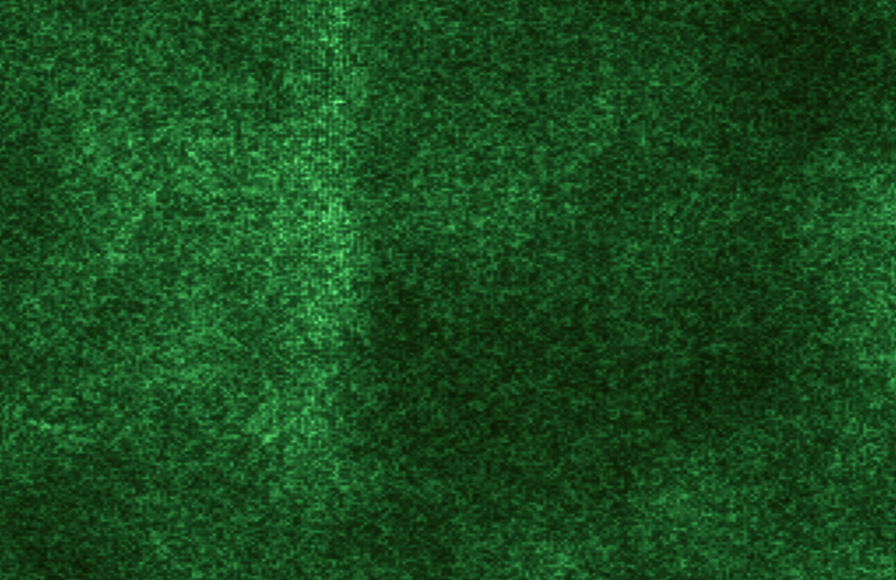
Give the GLSL for this texture, as a Shadertoy shader.

```glsl
// Crushed green velvet: fine woven pile under soft, uneven patches of sheen.
// Broad light and fine grain are summed as log brightness, which keeps
// the highlights rare, and the sum is then tinted through a green ramp.

float hash(vec2 cell) {
    vec3 q = fract(vec3(cell.xyx) * 0.1031);
    q += dot(q, q.yzx + 33.33);
    return fract((q.x + q.y) * q.z);
}

// Smooth value noise centred on zero
float noise(vec2 p) {
    vec2 cell = floor(p);
    vec2 f = fract(p);
    f = f * f * (3.0 - 2.0 * f);
    float low = mix(hash(cell), hash(cell + vec2(1.0, 0.0)), f.x);
    float high = mix(hash(cell + vec2(0.0, 1.0)), hash(cell + vec2(1.0)), f.x);
    return mix(low, high, f.y) - 0.5;
}

float fbm(vec2 p, int octaves) {
    float sum = 0.0;
    float amplitude = 1.0;
    for (int i = 0; i < octaves; i++) {
        sum += amplitude * noise(p);
        p = mat2(1.6, 1.2, -1.2, 1.6) * p + 17.3;
        amplitude *= 0.55;
    }
    return sum;
}

// Soft elliptical patch of light or shade
float patchAt(vec2 p, vec2 centre, vec2 radius) {
    vec2 d = (p - centre) / radius;
    return exp(-dot(d, d));
}

// Vertical band of brushed pile, sharper on its right side, fading downward
float brushedBand(vec2 p, float centre) {
    float d = p.x - centre - 0.04 * noise(vec2(3.0, p.y * 7.0));
    float width = d > 0.0 ? 0.055 : 0.085;
    return exp(-d * d / (width * width)) * mix(0.25, 1.0, smoothstep(0.1, 0.95, p.y));
}

// Thin broken ridge between two points
float crease(vec2 p, vec2 a, vec2 b, float width) {
    p.y += 0.03 * noise(p * 22.0);
    vec2 along = b - a;
    float t = clamp(dot(p - a, along) / dot(along, along), 0.0, 1.0);
    float d = length(p - a - along * t) / width;
    return exp(-d * d) * smoothstep(-0.25, 0.25, noise(p * 45.0));
}

// Large-scale sheen, with patch outlines bent by noise
float sheen(vec2 p) {
    vec2 bend = vec2(fbm(p * 5.0, 3), fbm(p * 5.0 + 40.0, 3));
    vec2 q = p + 0.12 * bend;
    float light = 0.20 * patchAt(q, vec2(0.30, 0.52), vec2(0.35, 0.40));
    light += 0.32 * patchAt(q, vec2(1.52, 0.42), vec2(0.13, 0.35));
    light += 0.20 * patchAt(q, vec2(0.52, 0.22), vec2(0.12, 0.13));
    light += 0.22 * patchAt(q, vec2(1.15, 0.12), vec2(0.14, 0.08));
    light += 0.16 * patchAt(q, vec2(0.84, 0.72), vec2(0.13, 0.22));
    light -= 0.24 * patchAt(q, vec2(0.78, 0.35), vec2(0.16, 0.25));
    light -= 0.32 * patchAt(q, vec2(1.22, 0.32), vec2(0.20, 0.15));
    light -= 0.32 * patchAt(q, vec2(0.10, 0.06), vec2(0.24, 0.13));
    light -= 0.24 * patchAt(q, vec2(1.40, 0.92), vec2(0.25, 0.14));
    float clouds = 0.40 * fbm(p * vec2(5.5, 4.5) + 0.5 * bend + 9.0, 5);
    return light + clouds;
}

// Fine pile: tuft clumps plus fibres slightly wider than tall
float pile(vec2 p) {
    float fibres = 0.85 * noise(p * vec2(165.0, 205.0));
    float tufts = 0.60 * noise(p * vec2(95.0, 125.0) + 31.0);
    float clumps = 0.25 * noise(p * 45.0 + 71.0);
    return fibres + tufts + clumps;
}

// Rows and columns of stitches in the backing
float weave(vec2 p, float pitch) {
    p += 0.006 * vec2(noise(p * 30.0), noise(p * 30.0 + 11.0));
    vec2 wave = cos(6.2832 * p / pitch);
    return 0.6 * wave.x + 0.4 * wave.y;
}

// Green ramp from forest shadow to pale emerald
vec3 velvetTint(float green) {
    float red = 0.03 + 0.12 * green + 0.32 * green * green;
    float blue = max(0.56 * green - 0.05, 0.02);
    return vec3(red, green, blue);
}

void mainImage(out vec4 fragColor, in vec2 fragCoord) {
    vec2 p = fragCoord / iResolution.y;

    // Broad light
    float band = brushedBand(p, 0.57);
    float tone = sheen(p) + 0.48 * band;

    // Creases
    tone += 0.45 * crease(p, vec2(1.10, 0.35), vec2(1.27, 0.42), 0.007);
    tone += 0.35 * crease(p, vec2(0.04, 0.27), vec2(0.22, 0.27), 0.007);

    // Surface detail
    tone += pile(p) + (0.03 + 0.14 * band) * weave(p, 0.0095);

    const float MID_GREEN = 0.277;
    fragColor = vec4(clamp(velvetTint(MID_GREEN * exp(tone)), 0.0, 1.0), 1.0);
}
```
